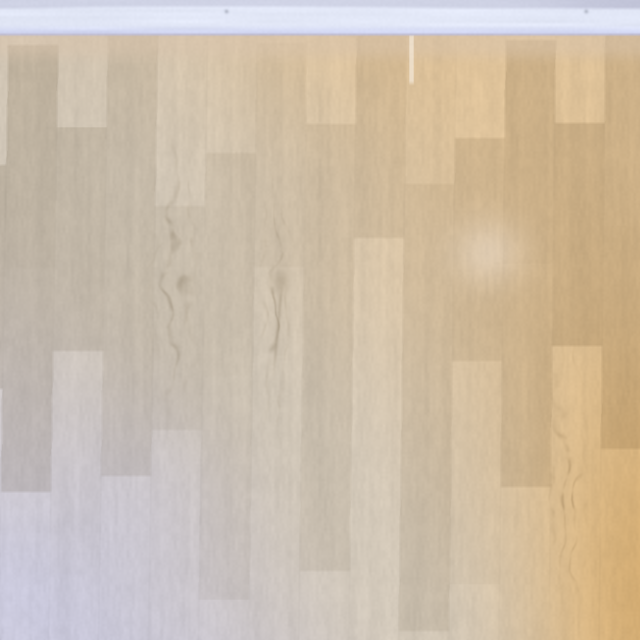
A three.js fragment shader for this texture:

```glsl
// Pale strip-wood floor with staggered boards, cool-to-warm light and a white skirting at the top.
varying vec2 vUv;

float hash(vec2 p) {
  vec3 q = fract(vec3(p.xyx) * 0.1031);
  q += dot(q, q.yzx + 33.33);
  return fract((q.x + q.y) * q.z);
}

float noise(vec2 p) {
  vec2 c = floor(p), f = fract(p);
  f = f * f * (3.0 - 2.0 * f);
  return mix(mix(hash(c), hash(c + vec2(1, 0)), f.x),
             mix(hash(c + vec2(0, 1)), hash(c + vec2(1, 1)), f.x), f.y);
}

// Columns lean slightly with perspective.
float columnCoord(vec2 p) {
  float lean = 0.017 * (1.0 - p.y) * (1.0 - 0.4 * p.x);
  return (p.x + lean - 0.0143) / 0.0777 + 1.0;
}

// Brightness offset of the board under p.
float boardTone(vec2 p) {
  float column = floor(columnCoord(p));
  float stagger = fract(0.59 * column - 0.46 + 0.2 * cos(1.208 * column));
  float row = floor((1.0 - p.y) / 0.349 - stagger);
  float dark = step(-0.5, row) * step(row, mod(column, 2.0) + 0.5);
  float center = column * 0.0777 - 0.03;
  float contrast = min(0.015 + 0.17 * abs(center - 0.45), 0.085);
  float variation = hash(vec2(column, row) + 17.0) - 0.5;
  return mix(0.012, -contrast, dark) + 0.025 * variation;
}

// Broken dark veins inside a tall oval.
float veins(vec2 p, vec2 center, vec2 radius) {
  vec2 d = (p - center) / radius;
  float wave = noise(p * vec2(22.0, 18.0)) * 5.0 + noise(p * vec2(60.0, 45.0)) * 1.5;
  float line = pow(0.5 + 0.5 * cos(d.x * 7.0 + wave * 2.0 + abs(d.y) * 3.0), 5.0);
  return line * exp(-dot(d, d) * 1.6) * noise(p * vec2(70.0, 90.0));
}

vec3 floorColor(vec2 p) {
  // Window light: cool lower left, neutral middle, warm right and top.
  float warmth = 0.3 * p.x + 0.8 * p.x * p.x + 0.68 * p.y * (1.0 - 0.95 * p.x * p.x * p.x);
  warmth += 0.08 * (noise(p * 4.0) - 0.5);
  vec3 wood = mix(vec3(0.775, 0.77, 0.84), vec3(0.81, 0.77, 0.71), smoothstep(0.0, 0.55, warmth));
  wood = mix(wood, vec3(0.86, 0.75, 0.59), smoothstep(0.5, 1.08, warmth));
  vec2 corner = (p - vec2(1.03, 0.05)) / vec2(0.16, 0.42);
  wood = mix(wood, vec3(0.82, 0.65, 0.40), 0.75 * exp(-dot(corner, corner)));

  // Boards, averaged over a small footprint for soft edges.
  float tone = 0.0;
  for (int i = -1; i <= 1; i++)
    for (int j = -1; j <= 1; j++)
      tone += boardTone(p + 0.0014 * vec2(float(i), float(j))) / 9.0;
  wood *= 1.0 + tone * vec3(0.9, 1.0, 1.2);

  // Faint seams between columns.
  float seam = abs(fract(columnCoord(p) + 0.5) - 0.5) * 0.0777;
  wood *= 1.0 - 0.022 * (1.0 - smoothstep(0.0, 0.003, seam)) * noise(p * vec2(13.0, 9.0));

  // Long fibres, short flecks and soft mottling.
  float fibre = noise(p * vec2(150.0, 5.0)) + noise(p * vec2(60.0, 2.5) + 9.0) - 1.0;
  float fleck = noise(p * vec2(230.0, 75.0)) - 0.5;
  float mottle = noise(p * vec2(32.0, 28.0)) - 0.5;
  wood *= 1.0 + 0.026 * fibre + 0.03 * fleck + 0.016 * mottle;

  // Figured grain and one small knot with a tail.
  float figure = veins(p, vec2(0.272, 0.56), vec2(0.034, 0.20))
               + 0.7 * veins(p, vec2(0.432, 0.52), vec2(0.026, 0.20))
               + 0.8 * veins(p, vec2(0.885, 0.25), vec2(0.03, 0.22));
  vec2 knot = (p - vec2(0.438, 0.560)) / vec2(0.011, 0.017);
  float tailX = p.x - 0.438 - 0.09 * (p.y - 0.53);
  float tail = exp(-pow(tailX / 0.003, 2.0)) * smoothstep(0.40, 0.46, p.y) * (1.0 - smoothstep(0.53, 0.56, p.y));
  float stain = 0.17 * figure + 0.10 * exp(-dot(knot, knot)) + 0.09 * tail;
  wood *= 1.0 - stain * vec3(0.9, 1.0, 1.2);

  // Soft glare and a pale reflection beneath the skirting.
  vec2 glare = (p - vec2(0.765, 0.605)) / vec2(0.055, 0.05);
  wood += vec3(0.07, 0.09, 0.13) * exp(-dot(glare, glare));
  wood = mix(wood, vec3(0.85, 0.77, 0.68), 0.5 * smoothstep(0.895, 0.93, p.y));

  // Narrow bright slit at the wall.
  float slit = 1.0 - smoothstep(0.002, 0.005, abs(p.x - 0.643));
  return mix(wood, vec3(0.95, 0.90, 0.83), 0.8 * slit * smoothstep(0.865, 0.875, p.y));
}

vec3 skirtingColor(vec2 p) {
  vec3 paint = mix(vec3(0.82, 0.84, 0.95), vec3(0.89, 0.91, 0.97), smoothstep(0.947, 0.963, p.y));
  paint += 0.035 * (noise(p * vec2(7.0, 180.0)) - 0.5);
  float ledge = smoothstep(0.984, 0.992, p.y + 0.006 * (noise(vec2(p.x * 5.0, 3.0)) - 0.5));
  paint = mix(paint, vec3(0.75, 0.76, 0.84), ledge * (0.55 + 0.4 * smoothstep(0.75, 1.0, p.x)));
  // Two tiny chips in the paint.
  vec2 chip = vec2(abs(p.x - 0.635) - 0.281, p.y - 0.982);
  return paint - 0.16 * exp(-dot(chip, chip) / 0.000012);
}

void main() {
  vec2 p = vUv;
  vec3 color = mix(floorColor(p), skirtingColor(p), smoothstep(0.9435, 0.947, p.y));
  // Shadow line where skirting meets floor.
  color = mix(color, vec3(0.73, 0.71, 0.78), 0.65 * exp(-pow((p.y - 0.946) / 0.0022, 2.0)));
  color += 0.012 * (noise(p * 260.0) - 0.5);
  gl_FragColor = vec4(color, 1.0);
}
```
